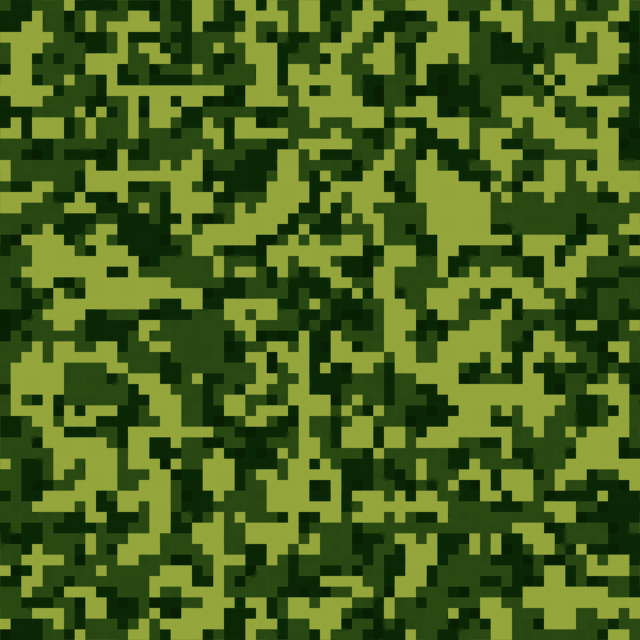
Give the GLSL for this pattern, as a three.js fragment shader.

```glsl
// Digital camouflage: a grid of square cells in light, mid and dark green.
// Two smoothed hash fields, sampled once per cell, pick the colour of the cell;
// neighbouring cells are then blended over a narrow seam to smooth the edges.

varying vec2 vUv;

const float CELLS = 60.0;           // cells across the canvas
const float CLUSTER = 0.34;         // neighbour weight: larger gives bigger clumps
const float LIGHT_LEVEL = 0.38;     // field level above which a cell is light
const float DARK_LEVEL = 0.16;      // field level above which the rest is dark
const float DEEP_SHARE = 0.14;      // share of dark cells that are deeper still
const float EDGE = 0.075;           // half width of a seam, in cells
const float SMUDGE_EDGE = 0.32;     // half width of a smudged ground seam
const float SMUDGE_SHARE = 0.07;    // share of ground seams that are smudged
const float TONE = 0.04;            // brightness variation from cell to cell
const float GRID_WIDTH = 0.08;      // half width of the faint grid, in cells
const float GRID_STRENGTH = 0.012;  // brightness added by the grid

const vec3 LIGHT = vec3(0.58, 0.65, 0.23);
const vec3 MID = vec3(0.16, 0.28, 0.07);
const vec3 DARK = vec3(0.04, 0.15, 0.02);
const vec3 DEEP = vec3(0.03, 0.12, 0.01);

float hash(vec2 p) {
  vec3 q = fract(vec3(p.xyx) * 0.1031);
  q += dot(q, q.yzx + 33.33);
  return fract((q.x + q.y) * q.z);
}

// Hash smoothed over 3 by 3 cells, with zero mean and unit deviation
float clumps(vec2 cell) {
  float sum = 0.0;
  for (int y = -1; y <= 1; y++) {
    for (int x = -1; x <= 1; x++) {
      vec2 o = vec2(float(x), float(y));
      sum += (hash(cell + o) - 0.5) * pow(CLUSTER, abs(o.x) + abs(o.y));
    }
  }
  return sum * sqrt(12.0) / (1.0 + 2.0 * CLUSTER * CLUSTER);
}

// Ground colour of a cell in rgb, light coverage in a
vec4 cellPaint(vec2 cell) {
  float light = step(LIGHT_LEVEL, clumps(cell + 117.0));
  float dark = step(DARK_LEVEL, clumps(cell + 431.0));
  vec3 shade = mix(DARK, DEEP, step(hash(cell + 713.0), DEEP_SHARE));
  float tone = 1.0 + TONE * (hash(cell + 557.0) - 0.5);
  return vec4(mix(MID, shade, dark) * tone, light);
}

vec4 blend(vec4 a, vec4 b, vec4 c, vec4 d, vec2 w) {
  return mix(mix(a, b, w.x), mix(c, d, w.x), w.y);
}

vec2 seam(vec2 f, float halfWidth) {
  return smoothstep(0.5 - halfWidth, 0.5 + halfWidth, f);
}

void main() {
  // Four nearest cells, counted from cell centres
  vec2 p = vUv * CELLS - 0.5;
  vec2 cell = floor(p);
  vec2 f = fract(p);
  vec4 a = cellPaint(cell);
  vec4 b = cellPaint(cell + vec2(1.0, 0.0));
  vec4 c = cellPaint(cell + vec2(0.0, 1.0));
  vec4 d = cellPaint(cell + vec2(1.0, 1.0));

  // Crisp light cells over a ground whose seams are sometimes smudged
  float smudged = step(hash(cell + 911.0), SMUDGE_SHARE);
  vec3 ground = blend(a, b, c, d, seam(f, mix(EDGE, SMUDGE_EDGE, smudged))).rgb;
  float light = blend(a, b, c, d, seam(f, EDGE)).a;
  vec3 color = mix(ground, LIGHT, light);

  // Faint grid on the cell borders
  vec2 border = abs(f - 0.5);
  float grid = 1.0 - smoothstep(0.0, GRID_WIDTH, min(border.x, border.y));
  color += GRID_STRENGTH * grid;

  gl_FragColor = vec4(color, 1.0);
}
```
